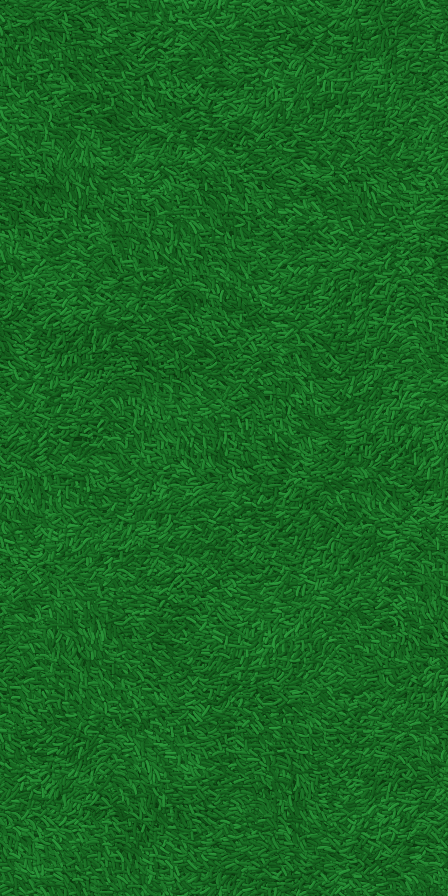
Write a WebGL 1 fragment shader that draws this texture.

```glsl
precision highp float;
// Dense green pile of short, curling fibres with small shadows between them.

uniform vec2 u_resolution;

#define FIBRES 64.0       // fibre cells across the canvas width
#define LAYERS 4
#define HALF_WIDTH 0.19   // fibre size in cells
#define MIN_LENGTH 0.42
#define MAX_LENGTH 0.84
#define BEND 0.55
#define SPREAD 2.0        // random turn around the local lie
#define SHADOW 0.52
#define TONE 0.61
#define TONE_RANGE 0.52
#define CONTRAST 1.12

const vec3 DARK_GREEN = vec3(0.05, 0.26, 0.07);
const vec3 MID_GREEN = vec3(0.097, 0.42, 0.138);
const vec3 LIGHT_GREEN = vec3(0.17, 0.59, 0.23);
const vec2 LIGHT_DIR = vec2(-0.45, 0.89);

vec3 hash3(vec3 p) {
  p = fract(p * vec3(0.1031, 0.1030, 0.0973));
  p += dot(p, p.yxz + 33.33);
  return fract((p.xxy + p.yxx) * p.zyx);
}

float valueNoise(vec2 p, float seed) {
  vec2 cell = floor(p);
  vec2 f = fract(p);
  f = f * f * (3.0 - 2.0 * f);
  float a = hash3(vec3(cell, seed)).x;
  float b = hash3(vec3(cell + vec2(1.0, 0.0), seed)).x;
  float c = hash3(vec3(cell + vec2(0.0, 1.0), seed)).x;
  float d = hash3(vec3(cell + vec2(1.0, 1.0), seed)).x;
  return mix(mix(a, b, f.x), mix(c, d, f.x), f.y);
}

// Lays one fibre over the tone below it, darkening the rim around it first.
float layFibre(float below, vec2 q, float lie, vec3 shape, vec3 look, float blur) {
  float angle = lie + (shape.z - 0.5) * SPREAD;
  vec2 axis = vec2(cos(angle), sin(angle));
  vec2 normal = vec2(-axis.y, axis.x);
  float along = dot(q, axis);
  float across = dot(q, normal) + (look.x - 0.5) * BEND * along * along;
  float reach = mix(MIN_LENGTH, MAX_LENGTH, look.y);
  float dist = length(vec2(max(abs(along) - reach, 0.0), across));

  float side = clamp(across / HALF_WIDTH, -1.0, 1.0) * dot(normal, LIGHT_DIR);
  float rim = 1.0 - smoothstep(HALF_WIDTH, HALF_WIDTH + 0.24, dist);
  float shaded = mix(below, -0.12, SHADOW * rim * (0.65 - 0.35 * side));
  float tone = TONE + (look.z - 0.5) * TONE_RANGE + 0.2 * side;
  float cover = 1.0 - smoothstep(HALF_WIDTH - blur, HALF_WIDTH + blur, dist);
  return mix(shaded, tone, cover);
}

void main() {
  vec2 p = gl_FragCoord.xy / u_resolution.x;
  float blur = min(0.5 * FIBRES / u_resolution.x, HALF_WIDTH);

  // Broad changes in the lie of the pile and in its brightness
  float lie = (valueNoise(p * vec2(6.0, 9.0), 3.0) - 0.5) * 2.4 - 0.1;
  float patchTone = valueNoise(p * vec2(5.0, 11.0), 7.0)
                  + valueNoise(p * vec2(13.0, 26.0), 11.0) - 1.0;

  // Fibres, from the lowest layer to the top one
  float tone = 0.08;
  for (int k = 0; k < LAYERS; k++) {
    float layer = float(k);
    vec2 g = p * FIBRES + layer * vec2(7.37, 3.61);
    vec2 home = floor(g);
    for (int j = -1; j <= 1; j++) {
      for (int i = -1; i <= 1; i++) {
        vec2 cell = home + vec2(float(i), float(j));
        vec3 shape = hash3(vec3(cell, layer * 17.0 + 1.0));
        vec3 look = hash3(vec3(cell, layer * 17.0 + 9.0));
        vec2 q = g - cell - 0.2 - 0.6 * shape.xy;
        tone = layFibre(tone, q, lie, shape, look, blur);
      }
    }
  }

  // Tone to green
  tone = 0.48 + (tone - 0.48) * CONTRAST + 0.1 * patchTone;
  tone = clamp(tone, -0.25, 1.2);
  vec3 colour = tone < 0.5 ? mix(DARK_GREEN, MID_GREEN, tone * 2.0)
                           : mix(MID_GREEN, LIGHT_GREEN, tone * 2.0 - 1.0);
  gl_FragColor = vec4(colour, 1.0);
}
```
